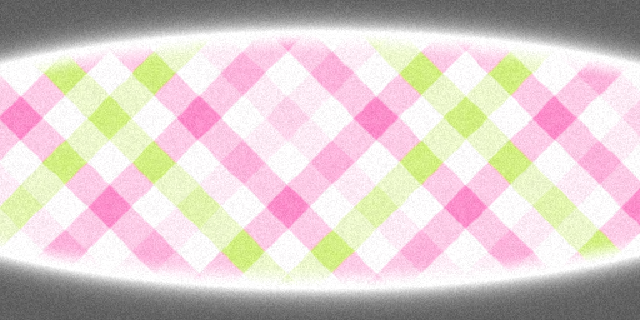
Reproduce this pattern procedurally as a Shadertoy shader.

```glsl
// A diagonal gingham cloth in pink and lime, seen through a wide oval window.
// Two rotated sets of stripes add up their ink; lime covers pink where they cross.
// A white glow rims the oval, grey fills the outside, and fine grain covers all.

float hash(vec2 p) {
    vec3 q = fract(vec3(p.xyx) * 0.1031);
    q += dot(q, q.yzx + 33.33);
    return fract((q.x + q.y) * q.z);
}

float valueNoise(vec2 p) {
    vec2 cell = floor(p), f = fract(p);
    f = f * f * (3.0 - 2.0 * f);
    float low = mix(hash(cell), hash(cell + vec2(1, 0)), f.x);
    float high = mix(hash(cell + vec2(0, 1)), hash(cell + vec2(1, 1)), f.x);
    return mix(low, high, f.y);
}

// One stripe set, four stripes per cycle: lime, pink, pale pink, pink.
// Returns pink ink, lime ink and the thin rim beside a lime stripe.
vec3 stripe(float t) {
    float nearest = round(t * 0.5);
    float kind = mod(nearest, 4.0);
    float away = abs(t - 2.0 * nearest);
    float band = 1.0 - smoothstep(0.455, 0.545, away);
    float lime = 1.0 - step(0.5, kind);
    float pink = (1.0 - lime) * (abs(kind - 2.0) < 0.5 ? 0.42 : 1.0);
    float rim = lime * exp(-pow((away - 0.5) / 0.035, 2.0));
    return vec3(pink * band, lime * band, rim);
}

vec3 gingham(vec2 p) {
    // Diagonal axes, measured in stripe widths from a lime crossing
    vec2 d = (p - vec2(0.3425, 0.6315)) / 0.1391;
    vec2 wobble = vec2(valueNoise(p * 28.0), valueNoise(p * 28.0 + 71.0)) - 0.5;
    vec3 falling = stripe(d.x - d.y + 0.06 * wobble.x);
    vec3 rising = stripe(d.x + d.y + 0.06 * wobble.y);

    vec3 cloth = vec3(0.995, 0.988, 0.992);
    float pinkInk = pow(0.5 * (falling.x + rising.x), 1.2);
    vec3 pinkCloth = mix(cloth, vec3(0.99, 0.53, 0.78), pinkInk);

    // Lime deepens wherever any other stripe crosses it
    float crossing = max(falling.y * (rising.x + rising.y), rising.y * falling.x);
    vec3 limeCloth = mix(cloth, vec3(0.80, 0.93, 0.43), 0.36 + 0.56 * crossing);
    vec3 color = mix(pinkCloth, limeCloth, max(falling.y, rising.y));

    // Warm rim between lime and strong pink
    float rim = falling.z * smoothstep(0.5, 1.0, rising.x)
              + rising.z * smoothstep(0.5, 1.0, falling.x);
    color = mix(color, vec3(0.97, 0.70, 0.62), 0.38 * rim);

    // Uneven dye
    float dye = valueNoise(p * 45.0) + 0.5 * valueNoise(p * 90.0) - 0.75;
    return mix(color, cloth, 0.06 + 0.10 * dye);
}

void mainImage(out vec4 fragColor, in vec2 fragCoord) {
    vec2 p = fragCoord / iResolution.xy * vec2(2.0, 1.0);

    // Height beyond the oval edge, negative inside
    vec2 c = p - vec2(1.0, 0.5);
    float edgeHeight = 0.402 * sqrt(1.0 - 0.46 * c.x * c.x);
    float beyond = abs(c.y) - edgeHeight;

    // Cloth fades into the white rim, which fades into grey
    float rimFade = smoothstep(-0.075, 0.0, beyond);
    vec3 inside = mix(gingham(p), vec3(1.0), rimFade);
    float glow = exp(-pow(max(beyond, 0.0) / 0.036, 1.15));
    vec3 color = mix(vec3(0.375), inside, glow);

    // Fine grain
    vec2 grainCell = floor(p * 256.0);
    float grain = hash(grainCell) + hash(grainCell + 137.0) - 1.0;
    color += 0.055 * grain;

    fragColor = vec4(clamp(color, 0.0, 1.0), 1.0);
}
```
